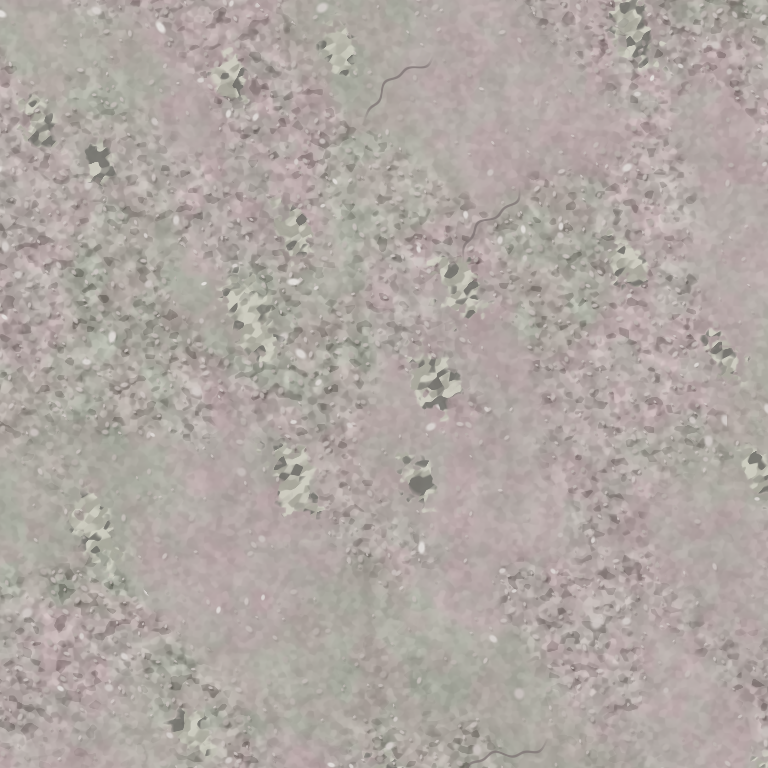
Reproduce this texture procedurally as a three.js fragment shader.

```glsl
varying vec2 vUv;

vec2 hash2(vec2 p) {
  p = mod(p, 289.0);
  vec2 s = vec2(dot(p, vec2(127.1, 311.7)), dot(p, vec2(269.5, 183.3)));
  return fract(sin(s) * 43758.55);
}

// Smooth cellular noise: nearby cell values weighted by distance
float cellNoise(vec2 p) {
  vec2 cell = floor(p);
  float total = 0.0, weights = 0.0;
  for (int y = -1; y <= 1; y++) {
    for (int x = -1; x <= 1; x++) {
      vec2 id = cell + vec2(x, y);
      vec2 offset = id + hash2(id) - p;
      float weight = exp(-7.0 * dot(offset, offset));
      total += weight * hash2(id + 57.0).x;
      weights += weight;
    }
  }
  return total / weights;
}

// Turned oval stones: x is coverage, y is a random shade
vec2 pebbles(vec2 p, float density, float minRadius, float maxRadius) {
  vec2 cell = floor(p);
  vec2 stone = vec2(0.0);
  for (int y = -1; y <= 1; y++) {
    for (int x = -1; x <= 1; x++) {
      vec2 id = cell + vec2(x, y);
      vec2 pick = hash2(id + 13.0);
      vec2 shape = hash2(id + 91.0);
      vec2 q = p - id - hash2(id);
      float angle = shape.x * 6.28;
      vec2 axis = vec2(cos(angle), sin(angle));
      q = vec2(dot(q, axis), dot(q, vec2(-axis.y, axis.x)) * (1.1 + 0.7 * pick.y));
      float radius = mix(minRadius, maxRadius, shape.y * shape.y);
      float cover = (1.0 - smoothstep(0.45, 1.15, length(q) / radius)) * step(pick.x, density);
      if (cover > stone.x) stone = vec2(cover, pick.y);
    }
  }
  return stone;
}

// Slanted oval lichen clumps, positive inside
float tufts(vec2 p) {
  vec2 cell = floor(p);
  float inside = -1.0;
  for (int y = -1; y <= 1; y++) {
    for (int x = -1; x <= 1; x++) {
      vec2 id = cell + vec2(x, y);
      vec2 pick = hash2(id + 37.0);
      vec2 q = p - id - hash2(id + 5.0);
      q = vec2(dot(q, vec2(0.9, 0.43)) / 0.17, dot(q, vec2(-0.43, 0.9)) / 0.29);
      float size = mix(0.55, 1.15, pick.y);
      if (pick.x < 0.6) inside = max(inside, 1.0 - length(q) / size);
    }
  }
  return inside;
}

// Thin crooked twigs with tapered ends
float twigs(vec2 p) {
  float cover = 0.0;
  for (int i = 0; i < 3; i++) {
    vec2 place = hash2(vec2(float(i), 8.0));
    float angle = 0.3 + 0.9 * hash2(vec2(float(i), 21.0)).x;
    vec2 axis = vec2(cos(angle), sin(angle));
    vec2 q = p - place;
    q = vec2(dot(q, axis), dot(q, vec2(-axis.y, axis.x)));
    q.y += 0.008 * sin(q.x * 55.0 + place.x * 9.0) + 0.003 * sin(q.x * 170.0);
    float line = 1.0 - smoothstep(0.0006, 0.0026, abs(q.y));
    cover = max(cover, line * (1.0 - smoothstep(0.04, 0.065, abs(q.x))));
  }
  return cover;
}

void main() {
  vec2 p = vUv;
  vec2 slant = vec2(dot(p, vec2(0.8, 0.6)), dot(p, vec2(-0.6, 0.8)));
  float gravel = smoothstep(0.25, 0.7, cellNoise(slant * vec2(11.0, 5.0) + 3.0));
  float moss = smoothstep(0.45, 0.8, cellNoise(p * 6.0 + 40.0));
  float coarse = cellNoise(p * 62.0) - 0.5;
  float fine = cellNoise(p * 135.0 + 11.0) - 0.5;
  float rough = mix(0.45, 1.1, gravel);

  // Dusty soil with greenish areas
  vec3 color = mix(vec3(0.712, 0.667, 0.660), vec3(0.672, 0.668, 0.630), moss * 0.8);
  color += 0.04 * (cellNoise(p * 15.0 + 70.0) - 0.5);
  color += rough * (0.09 * coarse + 0.13 * fine);
  color += vec3(-0.012, 0.012, 0.0) * (cellNoise(p * 34.0 + 23.0) - 0.5) * 2.0;

  // Dark crumbs between grains
  float crumbs = smoothstep(0.66, 0.88, cellNoise(p * vec2(95.0, 120.0) + 31.0));
  color -= 0.12 * crumbs * gravel;

  // Small gravel with soft shadows, then sparse pale stones
  vec2 shade = pebbles(p * 68.0 + vec2(-0.12, 0.2), 0.12 + 0.4 * gravel, 0.16, 0.42);
  vec2 grit = pebbles(p * 68.0, 0.12 + 0.4 * gravel, 0.16, 0.42);
  color -= 0.07 * shade.x * rough;
  color = mix(color, mix(vec3(0.71, 0.68, 0.66), vec3(0.83, 0.80, 0.79), grit.y), grit.x * 0.8);
  vec2 stone = pebbles(p * 27.0 + 7.0, 0.05 + 0.14 * gravel, 0.11, 0.27);
  color = mix(color, mix(vec3(0.78, 0.75, 0.74), vec3(0.91, 0.90, 0.89), stone.y), stone.x * 0.9);

  // Lichen with ragged edges, pale lobes and dark crevices
  float edge = tufts(p * 5.0) + 0.7 * coarse + 0.6 * fine;
  float lichen = smoothstep(0.05, 0.4, edge);
  float lobes = cellNoise(slant * vec2(85.0, 130.0) + 19.0);
  float crevice = smoothstep(0.58, 0.78, cellNoise(slant.yx * vec2(115.0, 75.0) + 63.0));
  vec3 lichenColor = mix(vec3(0.66, 0.66, 0.61), vec3(0.82, 0.82, 0.77), smoothstep(0.2, 0.75, lobes));
  lichenColor = mix(lichenColor, vec3(0.40, 0.40, 0.38), crevice * 0.9);
  color = mix(color, lichenColor, lichen * 0.85);

  color = mix(color, vec3(0.49, 0.45, 0.45), twigs(p) * 0.75);
  gl_FragColor = vec4(color, 1.0);
}
```
